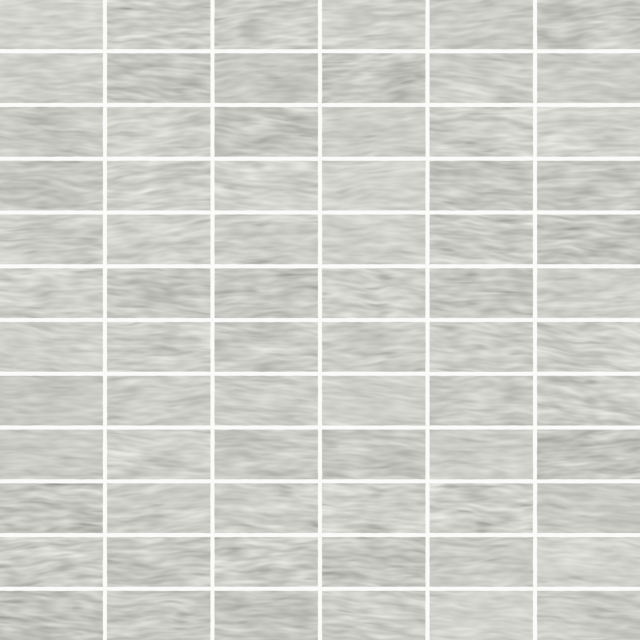
Write a Shadertoy shader that draws this texture.

```glsl
// Pale grey wood-grain tiles, six across and twelve down, with white grout.

const vec2  TILE_PITCH   = vec2(0.168, 0.084); // grid is centred on the canvas
const float GROUT_WIDTH  = 0.0064;
const float EDGE_SOFT    = 0.0013;
const float EDGE_WOBBLE  = 0.0006;
const vec3  WOOD_COLOR   = vec3(0.797, 0.797, 0.777);
const vec3  GROUT_COLOR  = vec3(0.985, 0.985, 0.978);
const vec2  CLOUD_FREQ   = vec2(11.0, 34.0);
const vec2  STREAK_FREQ  = vec2(14.0, 95.0);
const vec2  FIBRE_FREQ   = vec2(38.0, 185.0);
const float CLOUD_DEPTH  = 0.05;
const float STREAK_DEPTH = 0.10;
const float FIBRE_DEPTH  = 0.075;
const float PORE_DEPTH   = 0.07;
const float TONE_RANGE   = 0.05;   // brightness spread between tiles
const float GRAIN_TILT   = 0.10;   // largest slope of the grain
const float GRAIN_WAVE   = 0.006;  // bending of the grain lines

vec2 hash22(vec2 p) {
    vec3 q = fract(p.xyx * vec3(0.1031, 0.1030, 0.0973));
    q += dot(q, q.yzx + 33.33);
    return fract((q.xx + q.yz) * q.zy);
}

float cornerSlope(vec2 corner, vec2 offset) {
    float angle = 6.28319 * hash22(corner).x;
    return dot(vec2(cos(angle), sin(angle)), offset);
}

float gradientNoise(vec2 p) {
    vec2 i = floor(p), f = p - i;
    vec2 u = f * f * f * (f * (f * 6.0 - 15.0) + 10.0);
    vec2 e = vec2(1.0, 0.0);
    float low  = mix(cornerSlope(i, f), cornerSlope(i + e.xy, f - e.xy), u.x);
    float high = mix(cornerSlope(i + e.yx, f - e.yx), cornerSlope(i + e.xx, f - e.xx), u.x);
    return mix(low, high, u.y);
}

// Brightness offset of the wood inside one tile
float woodGrain(vec2 local, vec2 tileId) {
    vec2 seed = hash22(tileId + 41.0);
    vec2 look = hash22(tileId + 87.0);
    vec2 p = local + 3.0 + seed * 7.0;
    p.y += local.x * GRAIN_TILT * (look.x - 0.5) * 2.0;
    p.y += GRAIN_WAVE * gradientNoise(p * vec2(16.0, 26.0));

    float cloud  = gradientNoise(p * CLOUD_FREQ);
    float streak = gradientNoise(p * STREAK_FREQ);
    float fibre  = gradientNoise(p * FIBRE_FREQ + 19.0);
    float pore   = smoothstep(0.22, 0.6, gradientNoise(p * vec2(20.0, 120.0) + 53.0));

    float contrast = mix(0.75, 1.3, look.y);
    float grain = CLOUD_DEPTH * cloud + STREAK_DEPTH * streak
                + FIBRE_DEPTH * fibre - PORE_DEPTH * pore;
    return contrast * grain + TONE_RANGE * (seed.x - 0.5) - 0.02 * (look.y - 0.5);
}

void mainImage(out vec4 fragColor, in vec2 fragCoord) {
    vec2 uv = fragCoord / iResolution.xy;
    float pixel = 1.0 / min(iResolution.x, iResolution.y);

    // Tile grid
    vec2 grid = (uv - 0.5) / TILE_PITCH;
    vec2 tileId = floor(grid) + 20.0;
    vec2 local = (fract(grid) - 0.5) * TILE_PITCH;
    vec3 wood = WOOD_COLOR + woodGrain(local, tileId);

    // Grout with slightly uneven edges
    vec2 toLine = 0.5 * TILE_PITCH - abs(local);
    float wobble = EDGE_WOBBLE * gradientNoise(uv * 70.0 + 5.0);
    float edge = min(toLine.x, toLine.y) - 0.5 * GROUT_WIDTH + wobble;
    float soft = max(EDGE_SOFT, 0.75 * pixel);
    float tileMask = smoothstep(-soft, soft, edge);

    fragColor = vec4(mix(GROUT_COLOR, wood, tileMask), 1.0);
}
```
